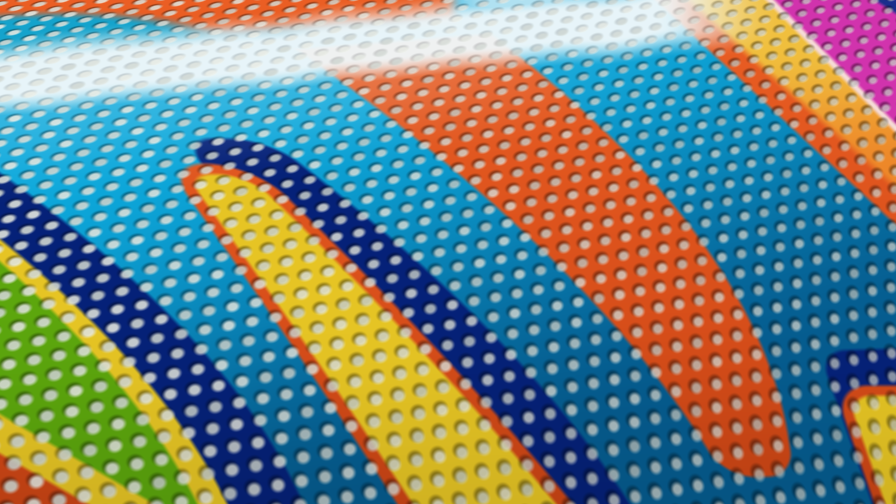
Reproduce this texture procedurally as a WebGL 2 fragment shader.

```glsl
#version 300 es
precision highp float;
// Glossy perforated sheet printed with sweeping coloured bands and fingers.
// Bands are bounded by quadratic curves, then a soft highlight crosses them
// and a tilted, foreshortened lattice of pale dimples covers the surface.

uniform vec2 u_resolution;
out vec4 outColor;

float hash(vec2 p) {
    vec3 q = fract(vec3(p.xyx) * 0.1031);
    q += dot(q, q.yzx + 33.33);
    return fract((q.x + q.y) * q.z);
}

float noise(vec2 p) {
    vec2 i = floor(p), f = fract(p);
    f = f * f * (3.0 - 2.0 * f);
    return mix(mix(hash(i), hash(i + vec2(1, 0)), f.x),
               mix(hash(i + vec2(0, 1)), hash(i + vec2(1, 1)), f.x), f.y);
}

// Approximate distance to x = a + b*y + c*y*y, positive on its right
float curve(vec2 p, float a, float b, float c) {
    return (p.x - a - p.y * (b + c * p.y)) / length(vec2(1.0, b + 2.0 * c * p.y));
}

// Intersection of two distances with a corner of radius r
float roundMax(float a, float b, float r) {
    vec2 d = vec2(a, b) + r;
    return length(max(d, 0.0)) + min(max(d.x, d.y), 0.0) - r;
}

// Finger between left and right edges, closed by a rounded cap
float finger(float left, float right, float cap, float r) {
    return roundMax(roundMax(-left, right, r), cap, r);
}

void paint(inout vec3 col, vec3 ink, float d, float blur) {
    col = mix(col, ink, smoothstep(blur, -blur, d));
}

vec3 printedSheet(vec2 p, float blur) {
    vec3 orange = mix(vec3(0.92, 0.37, 0.14), vec3(0.80, 0.27, 0.08), p.y);
    vec3 yellow = vec3(0.90, 0.77, 0.14);
    vec3 navy = vec3(0.02, 0.13, 0.47);
    vec3 col = mix(vec3(0.05, 0.66, 0.86), vec3(0.02, 0.36, 0.56),
                   smoothstep(0.35, 1.2, p.y + 0.3 * p.x));

    // Orange strip above the highlight, with a cyan patch at its left
    float strip = max(p.y - 0.09 + 0.055 * p.x, p.x - 0.9);
    paint(col, orange, strip, 0.02);
    float patchDist = (length((p - vec2(0.12, 0.09)) / vec2(0.31, 0.062)) - 1.0) * 0.06;
    paint(col, vec3(0.08, 0.64, 0.80), patchDist, 0.012);

    // Lower left: navy, yellow, green, then the corner bands
    paint(col, navy, curve(p, -0.566, 1.901, -0.733), blur);
    paint(col, yellow, curve(p, -0.746, 1.911, -0.714), blur);
    paint(col, vec3(0.36, 0.65, 0.05), curve(p, -0.765, 1.815, -0.658), blur);
    paint(col, yellow, curve(p, -1.414, 1.72, 0.0), blur);
    paint(col, orange, curve(p, -1.566, 1.74, 0.0), blur);

    // Central yellow finger, outlined in orange and shadowed in navy
    float shadow = finger(curve(p, 0.16, 0.756, -0.055),
                          curve(p, 0.125, 1.603, -0.478), 0.275 - p.y, 0.045);
    paint(col, navy, shadow, blur);
    float gold = finger(curve(p, 0.087, 0.756, -0.055),
                        curve(p, 0.135, 1.179, -0.177), 0.325 - p.y, 0.062);
    paint(col, orange, gold, blur);
    paint(col, yellow, gold + 0.018 + 0.008 * p.y, blur);

    // Broad orange finger pointing down
    float broad = finger(curve(p, 0.4445, 1.522, -0.5),
                         curve(p, 0.883, 1.404, -0.713), p.y - 0.946, 0.05);
    broad = max(broad, 0.145 - 0.08 * p.x - p.y);
    paint(col, orange, broad, blur);

    // Upper right bands
    paint(col, orange, -curve(p, 1.30, 1.07, 0.0), blur);
    vec3 amber = mix(vec3(0.94, 0.75, 0.24), vec3(0.93, 0.53, 0.16),
                     smoothstep(0.08, 0.34, p.y));
    paint(col, amber, -curve(p, 1.365, 1.11, 0.0), blur * 2.0);
    float seam = curve(p, 1.528, 0.98, 0.0);
    paint(col, vec3(0.82, 0.20, 0.68), -seam, blur);
    paint(col, vec3(0.96, 0.86, 0.84), abs(seam) - 0.006, blur);
    paint(col, vec3(0.10, 0.18, 0.55), -curve(p, 1.735, 1.6, 0.0), blur);

    // Lower right finger
    float side = curve(p, 1.385, 0.35, 0.0);
    paint(col, navy, roundMax(-side - 0.004, 0.745 - 0.03 * p.x - p.y, 0.05), blur);
    float corner = roundMax(-side, 0.765 - p.y, 0.065);
    paint(col, orange, corner, blur);
    paint(col, yellow, corner + 0.02, blur);
    return col;
}

void main() {
    vec2 p = gl_FragCoord.xy / u_resolution.y;
    p.y = 1.0 - p.y; // depth below the top edge
    float blur = 0.004 + 0.75 / u_resolution.y;
    vec3 col = printedSheet(p, blur);

    // Slanted highlight, thinning to the right, with a faint spill below
    float across = p.y - 0.160 + 0.096 * p.x + 0.012 * (noise(p * vec2(9, 3)) - 0.5);
    float glow = smoothstep(0.09, 0.028, abs(across)) * smoothstep(1.56, 1.30, p.x);
    glow = max(glow, 0.75 * smoothstep(0.82, 0.98, p.x) * smoothstep(1.5, 1.3, p.x)
                     * smoothstep(0.08, 0.0, across));
    float spill = 0.20 * smoothstep(0.26, 0.03, across) * smoothstep(0.0, 0.05, across);
    glow = max(glow, spill * smoothstep(1.5, 0.6, p.x));
    col = mix(col, vec3(0.94, 0.97, 0.98), glow * 0.96);

    // Dimple lattice: rows rise to the right, alternate rows are shifted
    vec2 r = vec2(0.985 * p.x - 0.174 * p.y, 0.174 * p.x + 0.985 * p.y);
    r.x -= 0.27 * (r.y - 0.65);
    vec2 grid = vec2(-125.0 * log(1.0 - 0.16 * r.x), 32.3 * log(1.0 + 2.2 * r.y));
    float row = floor(grid.y);
    grid.x += 0.5 * mod(row, 2.0);
    vec2 cell = fract(grid) - 0.5;
    float tone = hash(vec2(floor(grid.x) + 90.0, row + 40.0));
    float soft = 0.08 + 20.0 / u_resolution.y;
    cell.x += 0.27 * cell.y; // undo the row shear inside each dimple
    float hollow = length(cell + vec2(0.05, 0.09));
    float pearl = length(cell - vec2(0.02, 0.04));
    col *= 1.0 - 0.38 * smoothstep(0.30 + soft, 0.30 - soft, hollow) * (1.0 - 0.6 * glow);
    vec3 pale = mix(vec3(0.83, 0.86, 0.84), vec3(0.95, 0.96, 0.93), tone);
    pale = mix(pale, col, 0.08);
    float size = 0.275 - 0.025 * p.x;
    col = mix(col, pale, smoothstep(size + soft, size - soft, pearl) * (0.94 - 0.15 * p.x));

    outColor = vec4(col * (1.0 - 0.10 * smoothstep(0.6, 1.1, p.y)), 1.0);
}
```
